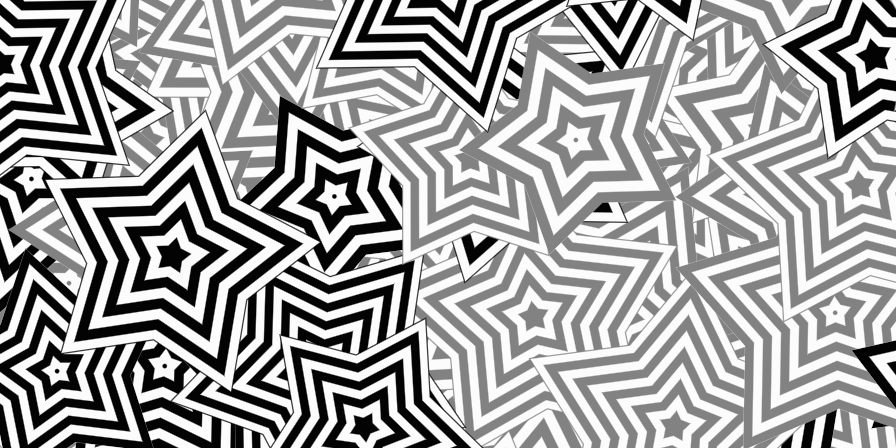
A WebGL 2 fragment shader for this pattern:

```glsl
#version 300 es
precision highp float;
// Draws a crowded collage of striped five-pointed stars, grey below and black above.

#define CELL 0.42          // grid spacing of the stars in each layer
#define LAYERS 6           // stacked layers of stars
#define GREY_LAYERS 4      // lower layers that hold grey stars only
#define RADIUS_MIN 0.25
#define RADIUS_MAX 0.37
#define INNER_RATIO 0.58   // notch radius over tip radius
#define TILT 0.55          // largest rotation in radians
#define STRIPE_DENSITY 13.0
#define OUTLINE 0.0022
#define BLACK_SHARE 0.56   // share of black stars in the upper layers
#define UPPER_SHARE 0.76   // share of upper cells that hold a star
#define SOFTNESS 1.3       // edge blur in pixels

uniform vec2 u_resolution;
out vec4 fragColor;

const float PI = 3.14159265;
const vec3 WHITE = vec3(0.99);
const vec3 GREY = vec3(0.51);
const vec3 BLACK = vec3(0.01);

// Integer hash: three coordinates to three values in 0..1.
vec3 hash3(ivec3 key) {
    uvec3 v = uvec3(key) * 1664525u + 1013904223u;
    v += v.yzx * v.zxy;
    v ^= v >> 16u;
    v += v.yzx * v.zxy;
    return vec3(v >> 8u) / 16777216.0;
}

// Coverage of the region where the distance is negative.
float fill(float dist) {
    return clamp(0.5 - dist * u_resolution.y / SOFTNESS, 0.0, 1.0);
}

// Height above the centre along the normal of the nearest star edge.
float starHeight(vec2 p, float tilt, vec2 edgeNormal) {
    float sector = PI / 5.0;
    float angle = atan(p.x, p.y + 1e-7) - tilt;
    angle = abs(mod(angle + sector, 2.0 * sector) - sector);
    return dot(length(p) * vec2(cos(angle), sin(angle)), edgeNormal);
}

// Paints one star of nested stripes over the colour below.
vec3 paintStar(vec3 below, vec2 p, float radius, float tilt, vec3 ink, bool inkCore) {
    vec2 notch = INNER_RATIO * vec2(cos(PI / 5.0), sin(PI / 5.0));
    vec2 edgeNormal = normalize(vec2(notch.y, 1.0 - notch.x));
    float rim = radius * edgeNormal.x;
    float height = starHeight(p, tilt, edgeNormal);
    float dist = height - rim;

    // An even stripe count makes the rim contrast with the core.
    float stripes = 2.0 * floor(radius * STRIPE_DENSITY + 0.5);
    float band = max(height / rim * stripes, 0.5);
    float wave = abs(fract(band * 0.5 + 0.25) - 0.5) - 0.25;
    float inked = fill(wave * 2.0 * rim / stripes);

    // Light cores carry a small dot; light rims carry a hairline.
    if (inkCore) inked = max(inked, fill(-dist - OUTLINE));
    else inked = max(1.0 - inked, fill(length(p) - 0.005));

    return mix(below, mix(WHITE, ink, inked), fill(dist));
}

// Paints one layer: a jittered grid of stars, in a fixed cell order.
vec3 paintLayer(vec3 color, vec2 p, int layer) {
    bool upper = layer >= GREY_LAYERS;
    p += CELL * hash3(ivec3(layer, 71, 13)).xy;
    ivec2 home = ivec2(floor(p / CELL));
    for (int y = -1; y <= 1; y++) {
        for (int x = -1; x <= 1; x++) {
            ivec2 cell = home + ivec2(x, y);
            vec3 place = hash3(ivec3(cell, layer));
            vec3 look = hash3(ivec3(cell, layer + 40));
            vec3 kind = hash3(ivec3(cell, layer + 80));
            if (upper && kind.x > UPPER_SHARE) continue;
            vec2 center = CELL * (vec2(cell) + 0.1 + 0.8 * place.xy);
            float radius = mix(RADIUS_MIN, RADIUS_MAX, look.x);
            float tilt = TILT * (2.0 * look.y - 1.0);
            vec3 ink = upper && kind.y < BLACK_SHARE ? BLACK : GREY;
            color = paintStar(color, p - center, radius, tilt, ink, look.z < 0.5);
        }
    }
    return color;
}

void main() {
    vec2 p = gl_FragCoord.xy / u_resolution.y;
    vec3 color = WHITE;
    for (int layer = 0; layer < LAYERS; layer++) {
        color = paintLayer(color, p, layer);
    }
    fragColor = vec4(color, 1.0);
}
```
